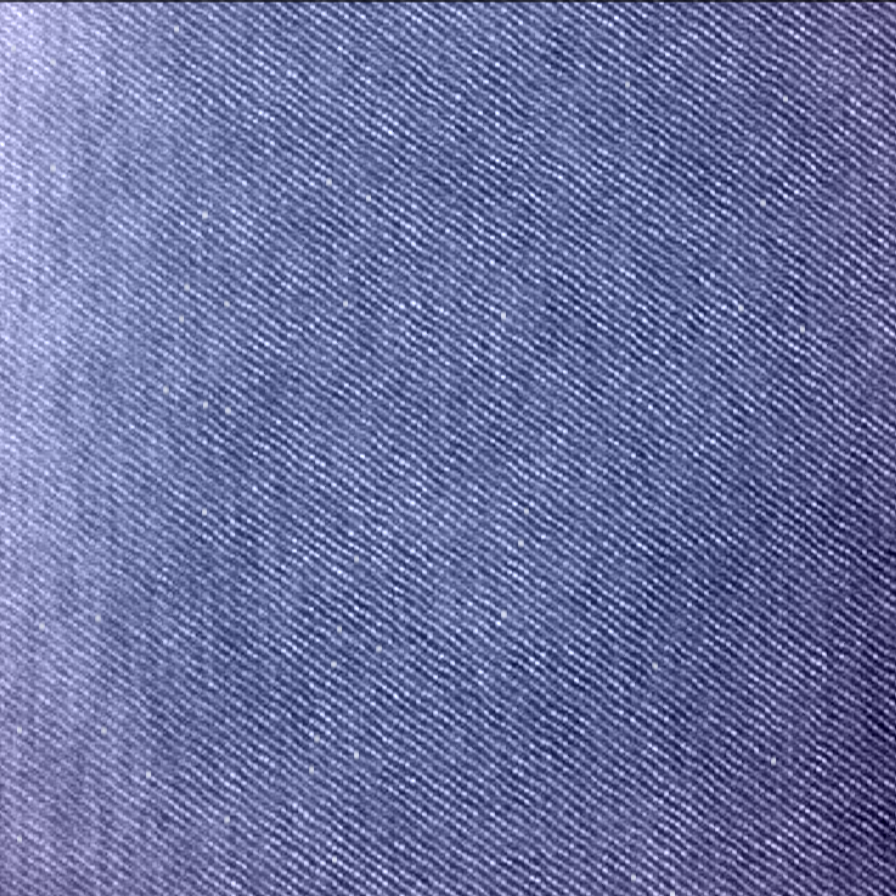
This texture is drawn by a WebGL 1 fragment shader. Its source:

```glsl
precision highp float;
// Worn blue denim: fine, uneven diagonal twill ridges under soft side light.

uniform vec2 u_resolution;

#define TWILL_DOWN 75.0      // diagonal ridges counted down the cloth
#define TWILL_ACROSS 53.0    // diagonal ridges counted across the cloth
#define STEPS 3.0            // warp columns per twill repeat
#define WEAVE_CONTRAST 0.36
#define BASE_TONE 0.425
#define GRAIN 0.2
#define FLECK_SHARE 0.006    // share of stitches that are bright flecks
#define SLUB_SHARE 0.0015    // share of three-stitch groups that are slubs
#define INDIGO vec3(-0.015, 0.0, 0.17)
#define COTTON vec3(0.86, 0.88, 0.93)

float hash(vec2 p) {
  return fract(sin(dot(p, vec2(127.1, 311.7))) * 43758.5453);
}

float noise(vec2 p) {
  vec2 i = floor(p), f = fract(p);
  f = f * f * (3.0 - 2.0 * f);
  return mix(mix(hash(i), hash(i + vec2(1.0, 0.0)), f.x),
             mix(hash(i + vec2(0.0, 1.0)), hash(i + vec2(1.0, 1.0)), f.x), f.y);
}

// Broad light: pale upper left, dim right side, soft blotches.
float lighting(vec2 p) {
  float glow = 0.28 * exp(-4.8 * p.x) * (0.4 + 0.7 * p.y);
  float dim = 0.06 * smoothstep(0.5, 1.0, p.x) * (1.2 - 0.6 * p.y);
  float corner = 0.09 * smoothstep(0.3, 0.0, length((p - vec2(1.0, 0.15)) * vec2(2.0, 0.8)));
  float blotch = 0.05 * (noise(p * vec2(4.0, 5.0) + 3.0) - 0.5)
               + 0.05 * (noise(p * 16.0) - 0.5);
  return BASE_TONE + glow - dim - corner + blotch;
}

void main() {
  vec2 p = gl_FragCoord.xy / u_resolution;

  // Stitch grid: each column is shifted by one step of the twill.
  float column = p.x * TWILL_ACROSS * STEPS + 0.3 * noise(p * vec2(5.0, 9.0));
  float columnId = floor(column);
  float drift = 0.5 * noise(p * 3.0 + 7.0) + 0.3 * noise(p * vec2(60.0, 40.0));
  float ridgePhase = p.y * TWILL_DOWN + drift + column / STEPS;
  float row = p.y * TWILL_DOWN + drift + (columnId + 0.5) / STEPS
            + 0.2 * (noise(vec2(columnId, p.y * 35.0)) - 0.5);
  vec2 stitchId = vec2(columnId, floor(row));
  vec2 offset = vec2(fract(column), fract(row)) - 0.5;

  // Narrow pale ridges, broken into stitches of uneven brightness.
  float vary = 0.45 + 1.1 * hash(stitchId);
  float stitch = exp(-dot(offset * offset, vec2(3.0, 16.0))) * vary;
  float across = fract(ridgePhase) - 0.5;
  float ridge = exp(-15.0 * across * across);
  float patchy = 0.6 + 0.8 * noise(p * vec2(45.0, 55.0));
  float weave = (0.6 * (stitch - 0.37) + 0.55 * (ridge - 0.44)) * patchy;
  float crispness = mix(0.55, 1.1, smoothstep(0.0, 0.45, p.x));

  // Thread streaks, strongest along the pale side, and fibre grain.
  float paleSide = 1.0 - smoothstep(0.0, 0.4, p.x);
  float streak = noise(vec2(column * 0.7, p.y * 24.0)) - 0.5;
  float fibre = noise(p * vec2(310.0, 340.0)) - 0.5;
  float tone = lighting(p) + WEAVE_CONTRAST * crispness * weave
             + streak * mix(0.07, 0.13, paleSide) + GRAIN * fibre;

  // Indigo in the middle, violet towards the sides and the bottom.
  float violet = smoothstep(0.3, 0.8, length((p - vec2(0.45, 0.6)) * vec2(1.1, 0.9)));
  vec3 tint = mix(vec3(-0.025, 0.0, 0.015), vec3(0.025, -0.015, 0.0), violet);
  vec3 color = tone + INDIGO + tint;

  // Bare cotton: single flecks and short vertical slubs.
  float fleck = step(1.0 - FLECK_SHARE, hash(stitchId + 31.7));
  float slub = step(1.0 - SLUB_SHARE, hash(vec2(columnId, floor(row / 3.0)) + 83.3));
  float bare = exp(-dot(offset * offset, vec2(3.0, 12.0)));
  color = mix(color, COTTON, bare * max(0.8 * fleck, slub));

  // Dark cut edge along the top.
  color *= mix(1.0, 0.3, smoothstep(0.996, 0.999, p.y));
  gl_FragColor = vec4(clamp(color, 0.0, 1.0), 1.0);
}
```
